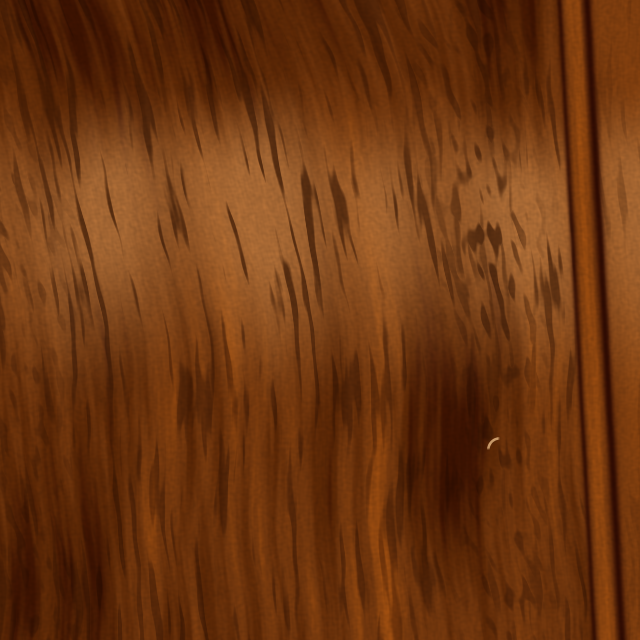
Reproduce this texture procedurally as a Shadertoy shader.

```glsl
// Polished brown wood panel with leaning grain, a soft sheen band and a narrow moulding.

const vec3 DEEP_BROWN   = vec3(0.23, 0.07, 0.005);
const vec3 DARK_BROWN   = vec3(0.35, 0.15, 0.02);
const vec3 MID_BROWN    = vec3(0.44, 0.21, 0.05);
const vec3 ORANGE_BROWN = vec3(0.59, 0.29, 0.06);
const vec3 SHEEN_TAN    = vec3(0.70, 0.45, 0.235);
const vec3 PORE_TINT    = vec3(0.46, 0.36, 0.22);
const vec3 GROOVE_COLOR = vec3(0.17, 0.035, 0.005);
const vec3 CHIP_COLOR   = vec3(0.86, 0.68, 0.48);

const float LEAN_LEFT    = 0.15;
const float LEAN_RIGHT   = 0.05;
const float GRAIN_BEND   = 0.16;
const float MOULD_LEAN   = 0.055;
const float MOULD_LEFT   = 0.929;
const float MOULD_RIGHT  = 0.974;
const float SHEEN_AMOUNT = 0.82;
const vec2  CHIP_CENTER  = vec2(0.781, 0.297);
const float CHIP_RADIUS  = 0.018;

vec2 hashGradient(vec2 cell) {
    vec3 h = fract(cell.xyx * vec3(0.1031, 0.1030, 0.0973));
    h += dot(h, h.yzx + 33.33);
    return 2.0 * fract((h.xx + h.yz) * h.zy) - 1.0;
}

// Gradient noise, roughly -1 to 1
float noise(vec2 p) {
    vec2 i = floor(p), f = p - i;
    vec2 u = f * f * f * (f * (f * 6.0 - 15.0) + 10.0);
    vec2 e = vec2(0.0, 1.0);
    float a = dot(hashGradient(i), f);
    float b = dot(hashGradient(i + e.yx), f - e.yx);
    float c = dot(hashGradient(i + e.xy), f - e.xy);
    float d = dot(hashGradient(i + e.yy), f - e.yy);
    return 1.4 * mix(mix(a, b, u.x), mix(c, d, u.x), u.y);
}

float fbm(vec2 p) {
    float sum = 0.0, amp = 0.6;
    for (int i = 0; i < 4; i++) {
        sum += amp * noise(p);
        p = p * 2.03 + 17.3;
        amp *= 0.5;
    }
    return sum;
}

float bump(float x, float center, float width) {
    float d = (x - center) / width;
    return exp(-d * d);
}

// Bends the canvas so that the grain runs along y
vec2 grainSpace(vec2 p) {
    float h = p.y - 0.5;
    float lean = mix(LEAN_LEFT, LEAN_RIGHT, smoothstep(0.45, 0.9, p.x));
    float bend = GRAIN_BEND * h * h * (1.0 - smoothstep(0.5, 0.85, p.x));
    return vec2(p.x + lean * h + bend + 0.022 * noise(p * 3.0 + 4.0), p.y);
}

vec3 woodColor(float tone) {
    vec3 c = mix(DEEP_BROWN, DARK_BROWN, smoothstep(0.0, 0.33, tone));
    c = mix(c, MID_BROWN, smoothstep(0.3, 0.6, tone));
    return mix(c, ORANGE_BROWN, smoothstep(0.55, 1.0, tone));
}

// Long dark pores, with short flecks in some columns
float poreMask(vec2 g) {
    vec2 wobble = vec2(0.004 * noise(g * vec2(20.0, 14.0)), 0.0);
    vec2 q = g + wobble;
    float cluster = 0.45 * noise(g * vec2(11.0, 2.6) + 8.0);
    float lines = noise(q * vec2(78.0, 6.5)) + 0.3 * noise(q * vec2(150.0, 18.0));
    float flecks = noise((q + vec2(0.12 * g.y, 0.0)) * vec2(72.0, 23.0) + 31.0);
    float fleckArea = bump(g.x, 0.77, 0.07) + 0.7 * bump(g.x, 0.02, 0.09);
    float longPores = smoothstep(0.14, 0.46, lines + cluster);
    float shortPores = smoothstep(0.08, 0.38, flecks + 0.5 * cluster);
    return max(longPores * (1.0 - 0.45 * fleckArea), shortPores * min(fleckArea, 1.0));
}

void mainImage(out vec4 fragColor, in vec2 fragCoord) {
    vec2 p = fragCoord / iResolution.xy;
    vec2 g = grainSpace(p);
    float edge = p.x + MOULD_LEAN * p.y + 0.0012 * noise(vec2(3.0, p.y * 9.0));
    float rightPanel = smoothstep(MOULD_RIGHT - 0.002, MOULD_RIGHT + 0.004, edge);
    float strip = smoothstep(MOULD_LEFT - 0.002, MOULD_LEFT + 0.003, edge) - rightPanel;

    // Broad bands, fine streaks and large shading
    float tone = 0.49 + 0.55 * fbm(g * vec2(7.0, 1.3) + 2.0);
    tone += 0.28 * noise(g * vec2(42.0, 2.6)) + 0.14 * noise(g * vec2(120.0, 8.0) + 5.0);
    tone += 0.32 * bump(g.x, 0.585, 0.035) * (1.0 - smoothstep(0.6, 0.95, p.y));
    tone -= 0.35 * bump(p.x, 0.70, 0.06) * bump(p.y, 0.28, 0.14);
    tone -= 0.18 * bump(g.x, 0.43, 0.07) * bump(p.y, 0.36, 0.2);
    tone -= 0.16 * smoothstep(0.8, 0.95, p.y) + 0.22 * bump(length(p - vec2(0.0, 1.0)), 0.0, 0.3);
    tone -= 0.28 * bump(length(p - vec2(0.0, 0.08)), 0.0, 0.26);
    tone = mix(tone, 0.72 + 0.2 * noise(g * vec2(30.0, 2.0)), rightPanel);

    // Light reflected by the varnish
    float level = p.y + 0.05 * noise(p * vec2(5.0, 2.0) + 9.0) + 0.02 * noise(g * vec2(35.0, 3.0));
    float sheen = smoothstep(0.34, 0.67, level) * (1.0 - smoothstep(0.70, 0.87, level));
    sheen *= 0.92 + 0.45 * noise(g * vec2(8.0, 1.5) + 21.0) - 0.35 * bump(p.x, 0.68, 0.06);
    sheen *= mix(0.6, 1.0, smoothstep(0.0, 0.15, p.x));
    sheen = clamp(sheen, 0.0, 1.0);

    vec3 color = mix(woodColor(tone), SHEEN_TAN, SHEEN_AMOUNT * sheen);
    float pores = poreMask(g) * mix(0.45, 0.88, sheen) * (1.0 - 0.65 * rightPanel);
    color *= mix(vec3(1.0), PORE_TINT, pores);

    // Moulding strip and its two grooves
    float across = (edge - MOULD_LEFT) / (MOULD_RIGHT - MOULD_LEFT);
    float stripTone = 0.58 + 0.3 * bump(across, 0.45, 0.28) + 0.2 * noise(vec2(edge * 110.0, p.y * 4.0));
    color = mix(color, woodColor(stripTone), strip);
    color = mix(color, GROOVE_COLOR, 0.8 * bump(edge, MOULD_LEFT, 0.0045));
    color = mix(color, GROOVE_COLOR, 0.95 * bump(edge, MOULD_RIGHT - 0.002, 0.0075));

    // Small pale chip in the varnish
    vec2 c = p - CHIP_CENTER;
    float arc = 1.0 - smoothstep(0.001, 0.003, abs(length(c) - CHIP_RADIUS));
    arc *= smoothstep(-0.001, 0.004, c.y) * (1.0 - smoothstep(-0.004, 0.001, c.x));
    color = mix(color, CHIP_COLOR, 0.85 * arc);

    // Faint surface texture
    color *= 1.0 + 0.07 * noise(p * vec2(130.0, 190.0)) + 0.06 * noise(g * vec2(210.0, 60.0));
    fragColor = vec4(clamp(color, 0.0, 1.0), 1.0);
}
```
